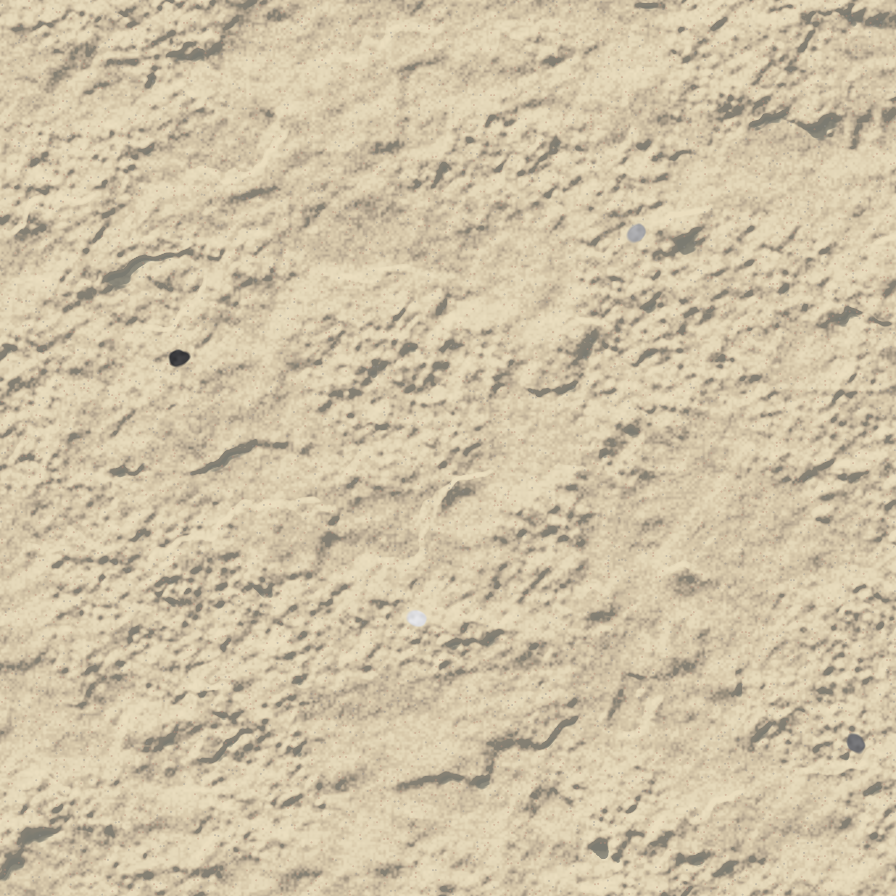
This texture is drawn by a WebGL 1 fragment shader. Its source:

```glsl
precision highp float;
// Trampled dry beach sand: clumps, soft footprints and a little litter in low sun.
uniform vec2 u_resolution;

const vec2 SUN_DIR = vec2(-0.45, 0.893);   // towards the sun, upper left
const float SUN_SLOPE = 0.97;              // steepness that falls into shadow
const float SLOPE_SPREAD = 0.34;           // typical slope, scales the contrast
const float RELIEF_STEP = 0.0011;          // sampling distance for slopes
const float PRINT_GRID = 5.0;
const float PRINT_DEPTH = 0.010;
const float LEDGE_DEPTH = 0.011;
const float GRAIN = 1.8;
const float SPECKLE_GRID = 260.0;
const vec3 SHADE = vec3(0.48, 0.48, 0.44);
const vec3 DEEP = vec3(0.52, 0.50, 0.45);
const vec3 DUSK = vec3(0.64, 0.59, 0.51);
const vec3 DAMP = vec3(0.73, 0.67, 0.58);
const vec3 TAN = vec3(0.80, 0.74, 0.63);
const vec3 SAND = vec3(0.85, 0.79, 0.67);
const vec3 PALE = vec3(0.89, 0.84, 0.72);
const vec3 GLOW = vec3(0.92, 0.87, 0.75);

float hash(vec2 p) {
  vec3 q = fract(vec3(p.xyx) * 0.1031);
  q += dot(q, q.yzx + 33.33);
  return fract((q.x + q.y) * q.z);
}
float noise(vec2 p) {
  vec2 i = floor(p), f = fract(p);
  f = f * f * (3.0 - 2.0 * f);
  return mix(mix(hash(i), hash(i + vec2(1.0, 0.0)), f.x),
             mix(hash(i + vec2(0.0, 1.0)), hash(i + 1.0), f.x), f.y);
}
vec2 turn(vec2 p, float a) {
  return vec2(cos(a) * p.x + sin(a) * p.y, cos(a) * p.y - sin(a) * p.x);
}
// Depth from 0 to 1 of tapered footprints, one per grid cell, with ragged rims.
float footprints(vec2 p, float ragged) {
  vec2 cell = floor(p * PRINT_GRID);
  float depth = 0.0;
  for (int y = -1; y <= 1; y++) {
    for (int x = -1; x <= 1; x++) {
      vec2 id = cell + vec2(float(x), float(y)) + 40.0;
      vec2 jitter = vec2(hash(id), hash(id + 17.3)) * 0.6 + 0.2;
      vec2 q = turn(p - (id - 40.0 + jitter) / PRINT_GRID, 6.283 * hash(id + 5.7));
      float along = clamp(q.x, -0.045, 0.045);
      float d = length(q - vec2(along, 0.0)) - 0.021 - 0.12 * along + 0.01 * ragged;
      float strength = smoothstep(0.35, 0.95, hash(id + 71.1));
      depth = max(depth, strength * (1.0 - smoothstep(-0.010, 0.007, d)));
    }
  }
  return depth;
}
// Sand surface: swells, crumbling ledges, worn prints and rough clumps.
float height(vec2 p) {
  vec2 wobble = 0.024 * vec2(noise(p * 22.0 + 3.0), noise(p * 22.0 + 61.0));
  wobble += 0.009 * vec2(noise(p * 63.0 + 33.0), noise(p * 63.0 + 91.0));
  vec2 w = p + wobble - 0.016;
  vec2 drift = turn(w, 0.2) * vec2(0.9, 1.15);
  float ragged = noise(p * 80.0 + 210.0) - 0.5;
  float worn = smoothstep(0.3, 0.7, noise(p * 21.0 + 90.0));
  float print = footprints(w, ragged) * mix(0.3, 1.0, worn);
  float rough = mix(0.4, 1.3, smoothstep(0.3, 0.7, noise(w * 10.0 + 9.0))) * (1.0 - 0.5 * print);
  float ledge = smoothstep(0.44, 0.56, noise(drift * 11.0 + 30.0) + 0.12 * ragged);
  float h = 0.016 * noise(p * 6.0 + 12.0) + 0.013 * noise(drift * 14.0 + 50.0);
  h += 0.012 * noise(drift * 32.0 + 80.0) * mix(0.5, 1.0, rough);
  h += rough * 0.0052 * smoothstep(0.3, 0.85, noise(turn(p, 0.9) * 66.0 + 150.0));
  h += rough * 0.0048 * noise(turn(p, 2.1) * 130.0 + 300.0);
  return h + LEDGE_DEPTH * ledge * worn - PRINT_DEPTH * print;
}
float castShadow(vec2 p) {
  float cover = 0.0, ground = height(p);
  for (int i = 1; i <= 4; i++) {
    float reach = 0.005 * float(i);
    cover = max(cover, height(p + SUN_DIR * reach) - ground - SUN_SLOPE * reach);
  }
  return smoothstep(0.0, 0.004, cover);
}
// Sand colour for a light level measured in typical slopes.
vec3 sandRamp(float t) {
  vec3 c = mix(DEEP, DUSK, clamp((t + 2.7) / 0.7, 0.0, 1.0));
  c = mix(c, DAMP, clamp((t + 2.0) / 0.65, 0.0, 1.0));
  c = mix(c, TAN, clamp((t + 1.35) / 0.65, 0.0, 1.0));
  c = mix(c, SAND, clamp((t + 0.7) / 0.8, 0.0, 1.0));
  c = mix(c, PALE, clamp((t - 0.1) / 0.9, 0.0, 1.0));
  return mix(c, GLOW, clamp((t - 1.0) / 1.5, 0.0, 1.0));
}
// Sparse reddish and bluish grains.
vec3 addSpeckles(vec3 c, vec2 p) {
  vec2 g = p * SPECKLE_GRID, id = floor(g);
  vec2 centre = 0.3 + 0.4 * vec2(hash(id + 3.1), hash(id + 8.9));
  float spot = 1.0 - smoothstep(0.12, 0.45, length(fract(g) - centre));
  vec3 tint = mix(vec3(0.74, 0.56, 0.48), vec3(0.58, 0.57, 0.56), step(0.6, hash(id + 210.0)));
  return mix(c, tint, 0.4 * spot * step(0.92, hash(id + 500.0)));
}
// A few flat bits of litter, from charcoal to white.
vec3 addLitter(vec3 c, vec2 p, float soft) {
  for (int i = 0; i < 4; i++) {
    float k = float(i);
    vec2 q = turn(p - fract(vec2(0.2, 0.6) + k * vec2(0.755, 0.57)), k * 1.9 + 0.2);
    float d = length(q * vec2(1.0, 1.3)) - 0.01 - 0.003 * noise(q * 150.0 + k * 9.0);
    vec3 tint = mix(vec3(0.22, 0.22, 0.23), vec3(0.86, 0.86, 0.87), k / 3.0);
    c = mix(c, tint + 0.1 * noise(q * 200.0 + 40.0) - 0.05, 1.0 - smoothstep(-soft, soft, d));
  }
  return c;
}
void main() {
  float size = min(u_resolution.x, u_resolution.y);
  vec2 p = gl_FragCoord.xy / size, e = SUN_DIR * RELIEF_STEP;
  float light = (height(p - e) - height(p + e)) / (2.0 * RELIEF_STEP * SLOPE_SPREAD);
  light -= 0.6 * max(light - 0.8, 0.0);   // soft highlights
  vec3 color = sandRamp(light + GRAIN * (noise(p * 340.0 + 700.0) - 0.5));
  color = addSpeckles(mix(color, SHADE, 0.8 * castShadow(p)), p);
  gl_FragColor = vec4(addLitter(color, p, 1.0 / size + 0.0008), 1.0);
}
```
